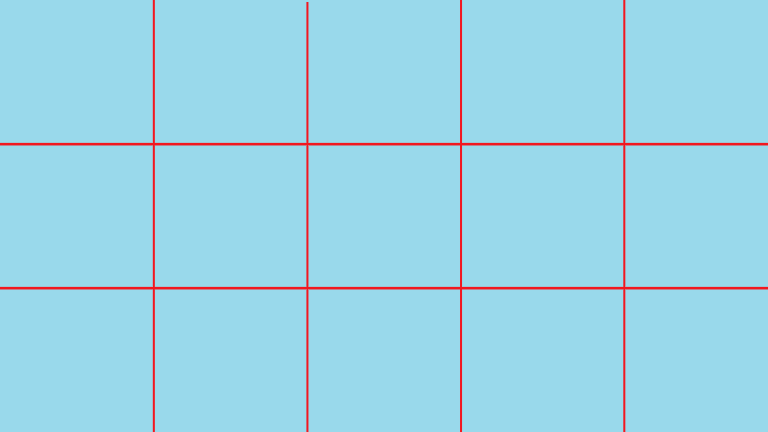
A WebGL 1 fragment shader for this pattern:

```glsl
precision highp float;
// Thin red ruled grid on flat pale blue: five columns by three rows.
// Rules are antialiased bands placed by a loop; the last vertical is shifted
// right and the second one stops just short of the top edge.

uniform vec2 u_resolution;

// Coverage of a band of the given width, at a signed distance from its centre.
float band(float d, float width, float pixel) {
    return clamp((0.5 * width - abs(d)) / pixel + 0.5, 0.0, 1.0);
}

void main() {
    // Units of canvas height, so widths agree along both axes.
    vec2 p = gl_FragCoord.xy / u_resolution.y;
    float aspect = u_resolution.x / u_resolution.y;
    float pixel = 1.0 / u_resolution.y;
    float ink = 0.0;

    // Four vertical rules, a fifth of the width apart.
    for (int i = 1; i <= 4; i++) {
        float column = float(i);
        float x = 0.2 * column + 0.0003;
        if (i == 4) x += 0.0126;
        float rule = band(p.x - x * aspect, 0.0047, pixel);
        if (i == 2) rule *= clamp((0.9954 - p.y) / pixel + 0.5, 0.0, 1.0);
        ink = max(ink, rule);
    }

    // Two slightly heavier horizontal rules at the thirds.
    for (int i = 1; i <= 2; i++) {
        float y = float(i) / 3.0 - 0.0004;
        ink = max(ink, band(p.y - y, 0.006, pixel));
    }

    vec3 paleBlue = vec3(0.60, 0.85, 0.92);
    vec3 red = vec3(0.95, 0.09, 0.12);
    gl_FragColor = vec4(mix(paleBlue, red, ink), 1.0);
}
```
